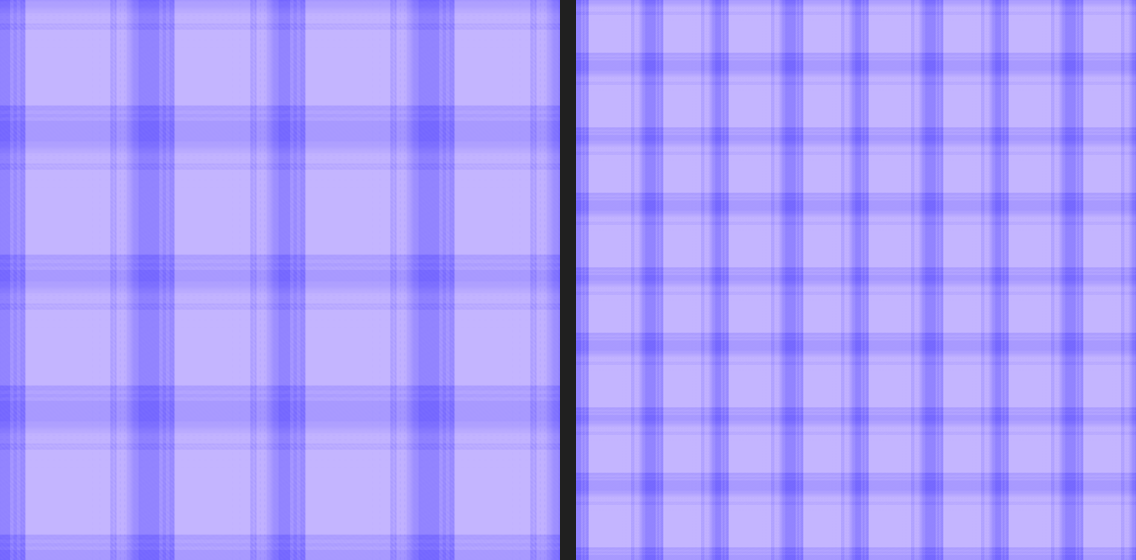
Left, the tile; right, the same tile 2 across and 2 down.
Reproduce this pattern procedurally as a WebGL 1 fragment shader.

```glsl
precision highp float;
// Seamless lavender plaid: alternating wide and narrow woven bands in both directions.

uniform vec2 u_resolution;

const float TAU = 6.2831853;
const float THREADS = 768.0;      // threads along each side of the canvas
const float CELL = 192.0;         // threads per band cell, four cells per side
const float CELL_START = 145.0;   // first thread of a wide cell
const float WIDE_EXTRA = 12.5;    // threads added to the core of a wide band

const vec3 GROUND = vec3(0.77, 0.71, 1.0);
const vec3 WARP_INK = vec3(0.205, 0.200, 0.0);
const vec3 WEFT_INK = vec3(0.115, 0.112, 0.0);

// Soft-edged stripe covering the threads from a to b.
float stripe(float s, float a, float b, float soft) {
  return smoothstep(a - soft, a + soft, s) - smoothstep(b - soft, b + soft, s);
}

// Wave whose period in threads divides the canvas.
float wave(float t, float period) {
  return sin(TAU * t / period);
}

// Fine diagonal weave from layered, wrapping sines.
float twill(vec2 p) {
  float fine = wave(p.x + p.y, 6.0);
  float cross = wave(p.x - 2.0 * p.y, 16.0);
  float drift = wave(p.y + 3.0 * wave(p.x, 96.0), 48.0);
  return fine * (0.65 + 0.35 * drift) + 0.35 * cross;
}

// Ink strength across one set of bands; along runs down the stripe.
float bands(float across, float along, float weave, float soft) {
  float t = across - CELL_START;
  float s = mod(t, CELL);
  float wide = 1.0 - mod(floor(t / CELL), 2.0);
  float tail = s - WIDE_EXTRA * wide;
  float dash = 0.5 + 0.5 * wave(along, 8.0);

  // Pale guard line with two darker threads
  float ink = 0.30 * stripe(s, 6.0, 15.0, soft);
  ink += 0.13 * stripe(s, 7.0, 9.5, soft) + 0.16 * stripe(s, 12.5, 14.5, soft);

  // Dotted threads in the gap and on the ground
  ink += 0.07 * stripe(s, 15.0, 28.0, soft);
  ink += 0.16 * dash * (stripe(s, 19.0, 21.0, soft) + stripe(s, 25.0, 27.0, soft));
  ink += 0.05 * dash * (stripe(s, 173.0, 175.0, soft) + stripe(s, 183.0, 185.0, soft));

  // Ramp into the solid core
  float core = 1.0 - smoothstep(61.0 - soft, 61.0 + soft, tail);
  float ramp = 0.36 * smoothstep(26.5, 30.5, s) + 0.38 * smoothstep(31.0, 40.0, s)
             + 0.22 * smoothstep(43.0, 47.0, s);
  ink += core * (ramp + 0.05 * stripe(s, 45.5, 47.5, soft));

  // Trailing fine stripes
  ink += 0.60 * stripe(tail, 61.0, 82.0, soft);
  ink += 0.22 * stripe(tail, 65.5, 70.0, soft) + 0.24 * stripe(tail, 75.0, 81.0, soft);
  ink -= 0.08 * stripe(tail, 77.5, 79.0, soft);

  // Weave shows most on the thin stripes
  float thin = stripe(s, 6.0, 15.0, soft) + stripe(tail, 61.0, 82.0, soft);
  float body = smoothstep(27.0, 32.0, s) * core;
  return ink + weave * (0.07 * thin + 0.025 * body);
}

void main() {
  vec2 uv = gl_FragCoord.xy / u_resolution;
  vec2 p = uv * THREADS;
  float pixel = THREADS / min(u_resolution.x, u_resolution.y);
  float soft = max(0.8, 0.6 * pixel);
  float weave = twill(p) * (1.0 - smoothstep(2.0, 4.0, pixel));

  float warp = bands(p.x, p.y, weave, soft);
  float weft = bands(p.y, p.x, weave, soft);
  vec3 color = GROUND - WARP_INK * warp - WEFT_INK * weft;
  gl_FragColor = vec4(color, 1.0);
}
```
